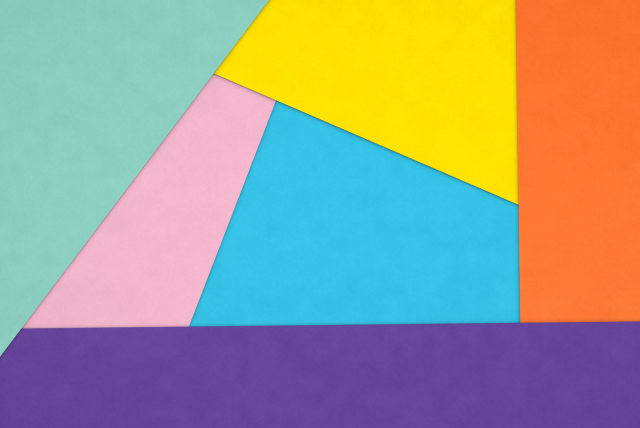
Give the GLSL for this background, as a Shadertoy shader.

```glsl
// Overlapping sheets of coloured paper with straight cuts, thin shadows and soft grain.
#define ASPECT 1.5
#define SHADOW_WIDTH 0.0032
#define GRAIN 0.014
#define MOTTLE 0.016
#define MINT vec3(0.55, 0.81, 0.755)
#define BLUE vec3(0.21, 0.755, 0.895)
#define PINK vec3(0.945, 0.71, 0.795)
#define YELLOW vec3(1.0, 0.88, 0.005)
#define ORANGE vec3(1.0, 0.47, 0.205)
#define PURPLE vec3(0.40, 0.27, 0.61)

float hash(vec2 p) {
    return fract(sin(dot(p, vec2(127.1, 311.7))) * 43758.5453);
}

float valueNoise(vec2 p) {
    vec2 cell = floor(p), f = fract(p);
    f = f * f * (3.0 - 2.0 * f);
    float low = mix(hash(cell), hash(cell + vec2(1, 0)), f.x);
    float high = mix(hash(cell + vec2(0, 1)), hash(cell + vec2(1, 1)), f.x);
    return mix(low, high, f.y);
}

// Signed distance to the line a-b, positive on its left side
float leftOf(vec2 p, vec2 a, vec2 b) {
    vec2 along = normalize(b - a), q = p - a;
    return along.x * q.y - along.y * q.x;
}

// Lay one sheet over the others, with a contact shadow outside its cut
vec3 laySheet(vec3 below, vec3 sheet, float d, float shadow) {
    float pixel = 0.75 / iResolution.y;
    below *= 1.0 - shadow * exp(-max(-d, 0.0) / SHADOW_WIDTH);
    return mix(below, sheet, smoothstep(-pixel, pixel, d));
}

void mainImage(out vec4 fragColor, in vec2 fragCoord) {
    vec2 uv = fragCoord / iResolution.xy;
    vec2 p = uv * vec2(ASPECT, 1.0);

    // Cuts between the sheets
    float pinkCut = leftOf(p, vec2(0.4434, 0.2383), vec2(0.6465, 0.7637));
    float yellowCut = leftOf(p, vec2(0.502, 0.828), vec2(1.215, 0.5215));
    float orangeCut = leftOf(p, vec2(1.209, 1.0), vec2(1.219, 0.248));
    float purpleCut = leftOf(p, vec2(1.5, 0.249), vec2(0.051, 0.2324));
    float mintCut = leftOf(p, vec2(0.0, 0.166), vec2(0.631, 1.0));

    // Sheets from bottom to top
    vec3 orange = ORANGE + vec3(0.0, 0.03, 0.05) * (0.5 - uv.y);
    vec3 color = BLUE;
    color = laySheet(color, PINK, pinkCut, 0.25);
    color = laySheet(color, YELLOW, yellowCut, 0.45);
    color = laySheet(color, orange, orangeCut, 0.3);
    color = laySheet(color, PURPLE, purpleCut, 0.2);
    color = laySheet(color, MINT, mintCut, 0.3);

    // Paper mottling, fibre grain and gentle falloff to the corners
    float mottle = valueNoise(p * 28.0) + 0.5 * valueNoise(p * 61.0) - 0.75;
    float grain = valueNoise(p * 190.0) - 0.5;
    vec2 fromCenter = uv - 0.5;
    float light = 1.015 - 0.09 * dot(fromCenter, fromCenter);
    color = color * light + MOTTLE * mottle + GRAIN * grain;

    fragColor = vec4(clamp(color, 0.0, 1.0), 1.0);
}
```
